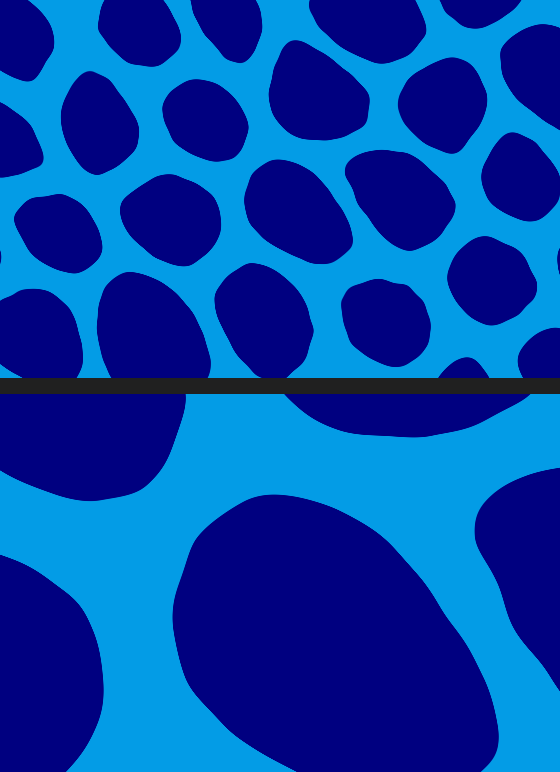
Top: the whole. Bottom: its middle third, enlarged.
Give the GLSL for this pattern, as a Shadertoy shader.

```glsl
// Scattered dark rounded blobs, tilted and loosely packed, on a bright blue ground.

const vec3  GROUND_COLOR = vec3(0.01, 0.61, 0.90);
const vec3  BLOB_COLOR   = vec3(0.00, 0.00, 0.50);
const vec2  CELL_SIZE    = vec2(0.335, 0.25); // along and across the tilt, in canvas heights
const float TILT         = -0.87;             // direction of the long axis, radians
const float JITTER       = 0.42;              // scatter of the blob centres, in cells
const float GAP          = 0.095;             // half the gap between blobs, in cells
const float GAP_VARIATION = 0.05;
const float ROUNDNESS    = 10.0;              // lower is rounder
const float WARP_SCALE   = 2.6;
const float WARP_AMOUNT  = 0.07;
const float ROUGH_SCALE  = 24.0;
const float ROUGH_AMOUNT = 0.028;
const int   REACH        = 2;                 // neighbour cells searched each way

float hash(vec2 p) {
    return fract(sin(dot(p, vec2(127.1, 311.7))) * 43758.5453);
}

vec2 hash2(vec2 p) {
    return vec2(hash(p), hash(p + 19.7));
}

// Smooth value noise in 0..1
float noise(vec2 p) {
    vec2 i = floor(p);
    vec2 f = fract(p);
    f = f * f * (3.0 - 2.0 * f);
    return mix(mix(hash(i), hash(i + vec2(1, 0)), f.x),
               mix(hash(i + vec2(0, 1)), hash(i + vec2(1, 1)), f.x), f.y);
}

// Jittered centre of a cell; every other row is shifted by half a cell
vec2 blobCentre(vec2 cell) {
    float stagger = 0.5 * mod(cell.y, 2.0);
    return cell + vec2(0.5 + stagger, 0.5) + JITTER * (hash2(cell) - 0.5);
}

// Signed depth inside the nearest blob, in cells
float blobDepth(vec2 q) {
    vec2 home = floor(q);
    vec2 nearest = vec2(0.0);
    vec2 nearestCell = home;
    float best = 1e9;

    // Find the blob that owns this point
    for (int y = -REACH; y <= REACH; y++)
    for (int x = -REACH; x <= REACH; x++) {
        vec2 cell = home + vec2(x, y);
        vec2 centre = blobCentre(cell);
        float dist = length(q - centre);
        if (dist < best) {
            best = dist;
            nearest = centre;
            nearestCell = cell;
        }
    }

    // Smooth minimum of the distances to all borders rounds the corners
    float sum = 0.0;
    for (int y = -REACH; y <= REACH; y++)
    for (int x = -REACH; x <= REACH; x++) {
        vec2 other = blobCentre(home + vec2(x, y));
        vec2 apart = other - nearest;
        if (dot(apart, apart) > 1e-4) {
            float border = dot(0.5 * (nearest + other) - q, normalize(apart));
            sum += exp(-ROUNDNESS * border);
        }
    }
    float gap = GAP + GAP_VARIATION * (hash(nearestCell + 7.3) - 0.5);
    return -log(sum) / ROUNDNESS - gap;
}

void mainImage(out vec4 fragColor, in vec2 fragCoord) {
    vec2 p = fragCoord / iResolution.y;

    // Gentle warp varies the outlines and directions
    vec2 warp = vec2(noise(p * WARP_SCALE), noise(p * WARP_SCALE + 31.4)) - 0.5;
    vec2 w = p + WARP_AMOUNT * warp;

    // Tilted, stretched cell space
    vec2 axis = vec2(cos(TILT), sin(TILT));
    vec2 q = vec2(dot(w, axis), dot(w, vec2(-axis.y, axis.x))) / CELL_SIZE;

    // Slightly uneven edges
    float depth = blobDepth(q + 5.0);
    depth += ROUGH_AMOUNT * (noise(p * ROUGH_SCALE) - 0.5);

    // Crisp edge about one pixel wide
    float pixel = 1.0 / (iResolution.y * sqrt(CELL_SIZE.x * CELL_SIZE.y));
    float inside = smoothstep(-0.4 * pixel, 0.4 * pixel, depth);
    fragColor = vec4(mix(GROUND_COLOR, BLOB_COLOR, inside), 1.0);
}
```
